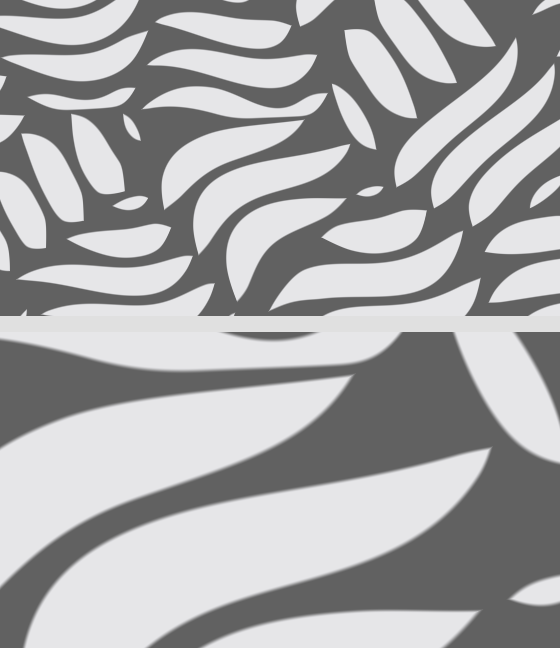
Top: the whole. Bottom: its middle third, enlarged.
Write a WebGL 2 fragment shader that draws this pattern.

```glsl
#version 300 es
precision highp float;
// Draws clusters of pale, curved, pointed leaves on a dark grey ground.

#define CELL vec2(0.58, 0.44)  // cluster size, along and across the grain
#define GRAIN 0.68             // main direction in radians
#define JITTER 0.6             // scatter of the cluster centres
#define LEAF_GAP 0.032         // dark space between leaves
#define TIP_GAP 0.003          // space between a tip and its cluster border
#define FULLNESS 3.1           // higher values give fuller leaves
#define ROUNDING 50.0          // lower values round the cluster corners more
#define SOFTNESS 0.003         // half width of the blended edge
#define SEED 7.0

uniform vec2 u_resolution;
out vec4 fragColor;

const vec3 GROUND = vec3(0.38);
const vec3 LEAF = vec3(0.90, 0.90, 0.91);
const float REACH = 0.6;
const int STEPS = 30;

vec3 walls[24];  // borders of the current cluster: normal and distance

vec2 hash2(vec2 p) {
    p += SEED;
    return fract(sin(vec2(dot(p, vec2(127.1, 311.7)), dot(p, vec2(269.5, 183.3)))) * 43758.55);
}

mat2 rotation(float angle) {
    float c = cos(angle), s = sin(angle);
    return mat2(c, s, -s, c);
}

vec2 clusterCentre(vec2 cell) {
    return (cell + 0.5 + JITTER * (hash2(cell) - 0.5)) * CELL;
}

float smoothMin(float a, float b, float k) {
    float h = max(k - abs(a - b), 0.0) / k;
    return min(a, b) - 0.25 * h * h * k;
}

// Rounded distance to the cluster border, positive inside
float roomAt(vec2 q) {
    float sum = 0.0;
    for (int i = 0; i < 24; i++) {
        sum += exp(ROUNDING * (dot(walls[i].xy, q) - walls[i].z));
    }
    return -log(sum) / ROUNDING - TIP_GAP;
}

// S-shaped leaf axis; shape holds wave height, wave number, phase and bow
float spine(float x, vec4 shape) {
    return shape.x * sin(shape.y * x + shape.z) + shape.w * x * x;
}

float spineSlope(float x, vec4 shape) {
    return shape.x * shape.y * cos(shape.y * x + shape.z) + 2.0 * shape.w * x;
}

vec2 nearestCell(vec2 p) {
    vec2 home = floor(p / CELL), best = home;
    float bestDistance = 1e3;
    for (int i = 0; i < 25; i++) {
        vec2 cell = home + vec2(i % 5 - 2, i / 5 - 2);
        float d = distance(p, clusterCentre(cell));
        if (d < bestDistance) { bestDistance = d; best = cell; }
    }
    return best;
}

void buildWalls(vec2 cell, vec2 centre) {
    for (int i = 0; i < 24; i++) {
        int j = i < 12 ? i : i + 1;
        vec2 toOther = clusterCentre(cell + vec2(j % 5 - 2, j / 5 - 2)) - centre;
        walls[i] = vec3(normalize(toOther), 0.5 * length(toOther));
    }
}

// Signed distance to the leaf edge, positive inside the leaf
float leafDistance(vec2 p) {
    vec2 cell = nearestCell(p), centre = clusterCentre(cell);
    buildWalls(cell, centre);

    // Character of this cluster
    vec2 turn = hash2(cell + 31.0), bend = hash2(cell + 57.0), size = hash2(cell + 83.0);
    float angle = turn.y > 0.8 ? -1.3 : mix(-0.45, 0.45, turn.x);
    float pitch = mix(0.122, 0.158, size.x);
    vec4 shape = vec4(mix(0.045, 0.07, bend.x), 8.0, mix(2.4, 3.9, size.y), mix(-0.5, 0.5, bend.y));
    mat2 frame = rotation(angle);
    vec2 local = (p - centre) * frame;

    // Pick the leaf and find where its axis enters and leaves the cluster
    float across = local.y - spine(local.x, shape);
    float row = (floor(across / pitch + size.y) + 0.5 - size.y) * pitch;
    float first = REACH, last = -REACH, before = -1.0, stride = 2.0 * REACH / float(STEPS);
    for (int i = 0; i <= STEPS; i++) {
        float x = -REACH + float(i) * stride;
        float room = roomAt(frame * vec2(x, row + spine(x, shape)));
        float crossing = x - stride * room / (room - before);
        if (room > 0.0 && before <= 0.0) first = min(first, crossing);
        if (room <= 0.0 && before > 0.0) last = crossing;
        before = room;
    }
    float span = last - first;
    if (span < 0.08) return -1.0;

    // Taper to both tips, with the widest part pushed to one side
    float s = 2.0 * (local.x - first) / span - 1.0;
    s += mix(-0.25, 0.25, turn.x) * max(1.0 - s * s, 0.0);
    float halfWidth = min(0.5 * (pitch - LEAF_GAP), 0.18 * span) * (1.0 - pow(abs(s), FULLNESS));
    float room = roomAt(frame * vec2(local.x, row + spine(local.x, shape)));
    halfWidth = smoothMin(halfWidth, room, 0.02);
    float slope = spineSlope(local.x, shape);
    return (halfWidth - abs(across - row)) / sqrt(1.0 + slope * slope);
}

void main() {
    vec2 p = gl_FragCoord.xy / u_resolution.y;
    p += 0.02 * sin(5.0 * p.yx + vec2(0.4, 1.9));
    float d = leafDistance(p * rotation(GRAIN));
    fragColor = vec4(mix(GROUND, LEAF, smoothstep(-SOFTNESS, SOFTNESS, d)), 1.0);
}
```
